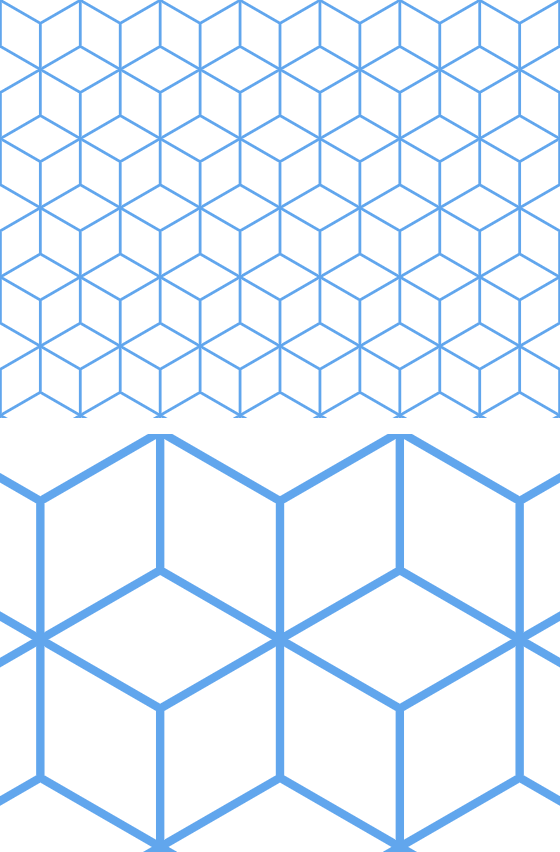
Top: the whole. Bottom: its middle third, enlarged.
A WebGL 2 fragment shader for this pattern:

```glsl
#version 300 es
precision highp float;
// Outlined tumbling blocks: thin blue lines on white that read as stacked cubes.
// Each pixel is folded into the hexagon around its nearest lattice hub, then
// measured against six spokes running from that hub to the hexagon corners.

#define REPEATS 7.01      // hubs across the canvas width
#define LINE_WIDTH 0.035  // stroke width, in hub spacings
#define TOP_OFFSET 0.003  // gap from the top edge to the first row of hubs
#define LINE_COLOR vec3(0.38, 0.65, 0.93)
#define PAPER_COLOR vec3(1.0)

uniform vec2 u_resolution;
out vec4 fragColor;

const vec2 CELL = vec2(1.0, sqrt(3.0));

// Offset from the nearest hub of one rectangular sublattice.
vec2 foldToHub(vec2 p, vec2 hub) {
    p -= hub;
    return p - CELL * floor(p / CELL + 0.5);
}

// Offset from the nearest hub of the full triangular lattice.
vec2 nearestHub(vec2 p) {
    vec2 a = foldToHub(p, vec2(0.5 * CELL.x, 0.0));
    vec2 b = foldToHub(p, vec2(0.0, 0.5 * CELL.y));
    return dot(a, a) < dot(b, b) ? a : b;
}

// Distance to the vertical spokes and to the four slanted at 30 degrees.
float spokeDistance(vec2 p) {
    p = abs(p);
    return min(p.x, abs(dot(p, vec2(0.5, -0.5 * sqrt(3.0)))));
}

void main() {
    // Horizontally centred, measured down from the top, one unit per hub.
    float pixel = REPEATS / u_resolution.x;
    vec2 p = vec2(gl_FragCoord.x - 0.5 * u_resolution.x,
                  u_resolution.y - gl_FragCoord.y) * pixel;
    p.y -= TOP_OFFSET;

    // Stroke with a one-pixel soft edge.
    float d = spokeDistance(nearestHub(p));
    float ink = clamp(0.5 + (0.5 * LINE_WIDTH - d) / pixel, 0.0, 1.0);
    fragColor = vec4(mix(PAPER_COLOR, LINE_COLOR, ink), 1.0);
}
```
